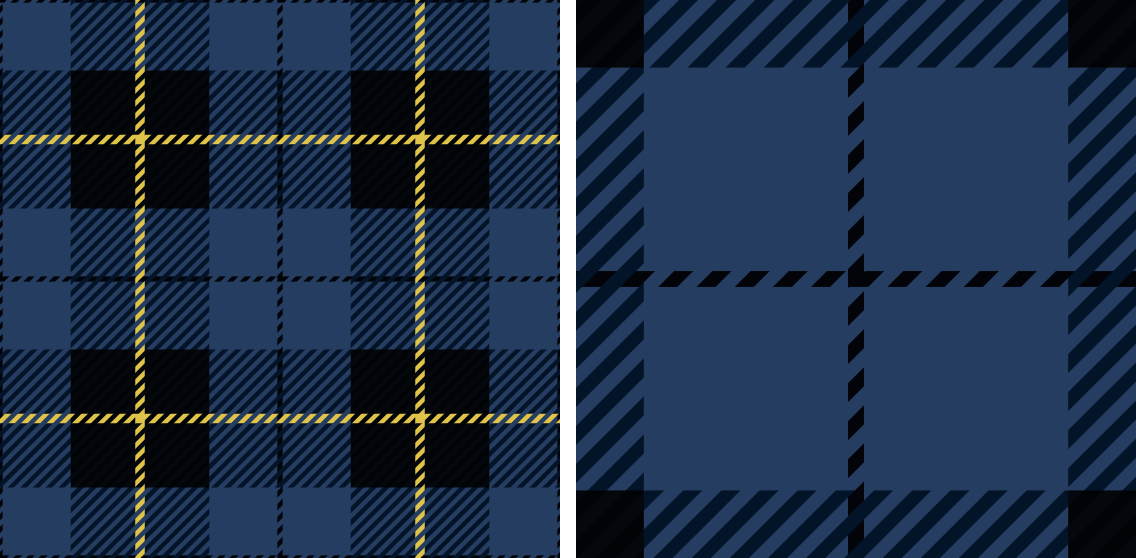
Left, the full canvas; right, a detail of the centre.
Reproduce this pattern procedurally as a Shadertoy shader.

```glsl
// Twill-woven tartan: two setts across and two down, in blue and black with
// yellow and thin black overchecks. Each axis gets a thread colour from its
// distance to the sett edge; a diagonal 45-degree twill picks warp or weft.

// Antialiased step: 0 below the edge, 1 above, over one pixel width.
float edgeStep(float edge, float x, float pixel) {
    return clamp((x - edge) / pixel + 0.5, 0.0, 1.0);
}

// Coverage of the broad dark band centred in each sett.
float darkBand(float d, float pixel) {
    return edgeStep(0.2526, d, pixel);
}

// Thread colour at distance d (0 at sett edge, 0.5 at sett centre).
vec3 threadColor(float d, float pixel, vec3 dark) {
    vec3 color = mix(vec3(0.147, 0.238, 0.375), dark, darkBand(d, pixel));
    color = mix(vec3(0.008, 0.016, 0.035), color, edgeStep(0.0095, d, pixel));
    return mix(color, vec3(0.88, 0.77, 0.29), edgeStep(0.483, d, pixel));
}

void mainImage(out vec4 fragColor, in vec2 fragCoord) {
    vec2 uv = fragCoord / iResolution.xy;

    // Mirrored position within the sett, and one pixel in the same units
    vec2 d = 0.5 - abs(fract(uv * 2.0) - 0.5);
    vec2 pixel = 2.0 / iResolution.xy;

    // Dark threads look navy beside blue and nearly black beside each other
    vec3 navy = vec3(0.012, 0.075, 0.155);
    vec3 warpDark = mix(navy, vec3(0.004, 0.010, 0.022), darkBand(d.y, pixel.y));
    vec3 weftDark = mix(navy, vec3(0.016, 0.030, 0.050), darkBand(d.x, pixel.x));

    vec3 warp = threadColor(d.x, pixel.x, warpDark);
    vec3 weft = threadColor(d.y, pixel.y, weftDark);

    // Twill: 44 diagonal ribs per canvas side, half warp and half weft
    float rib = abs(fract((uv.x - uv.y) * 44.0 - 0.28) - 0.5);
    float ribPixel = 44.0 * length(1.0 / iResolution.xy);
    float weftOnTop = edgeStep(0.25, rib, ribPixel);

    fragColor = vec4(mix(warp, weft, weftOnTop), 1.0);
}
```
